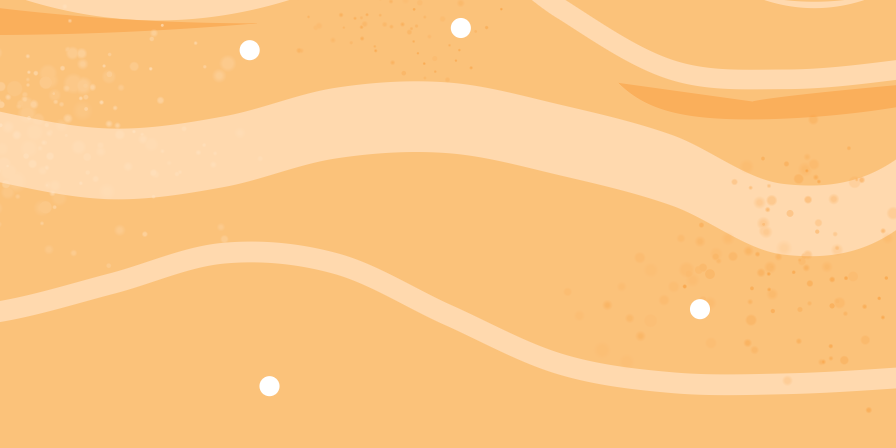
Write a Shadertoy shader that draws this background.

```glsl
// Flat sandy dunes: pale wavy bands and orange slivers on a warm ground,
// with clouds of soft speckles and four white discs. Bands follow smooth
// splines; speckles are hashed positions gathered around cluster centres.

const float HEIGHT = 384.0;  // design units over the canvas height, y down
const float STEP = 96.0;     // spacing of the spline knots

const vec3 SAND   = vec3(0.984, 0.760, 0.480);
const vec3 PALE   = vec3(1.000, 0.851, 0.682);
const vec3 CREAM  = vec3(1.000, 0.895, 0.770);
const vec3 ORANGE = vec3(0.982, 0.685, 0.358);
const vec3 AMBER  = vec3(0.975, 0.610, 0.220);

float hash(float n) {
    n = fract(n * 0.1031);
    n *= n + 33.33;
    return fract(n * (n + n));
}

// Coverage of a shape with signed distance d, softened over width w
float fill(float d, float w) {
    return clamp(0.5 - d / w, 0.0, 1.0);
}

// Spline through evenly spaced knots, the first one at x = -STEP.
// Returns the height and the stretch of a vertical cut due to the slope.
vec2 wave(float x, float knots[11]) {
    float u = clamp(x / STEP, 0.0, 7.999);
    int i = int(u);
    float t = u - float(i);
    float a = knots[i], b = knots[i + 1], c = knots[i + 2], d = knots[i + 3];
    float k1 = 0.5 * (c - a);
    float k2 = a - 2.5 * b + 2.0 * c - 0.5 * d;
    float k3 = 0.5 * (d - a) + 1.5 * (b - c);
    float slope = (k1 + t * (2.0 * k2 + 3.0 * t * k3)) / STEP;
    return vec2(b + t * (k1 + t * (k2 + t * k3)), sqrt(1.0 + slope * slope));
}

// Band of given vertical half width around a wave
float band(float y, vec2 w, float halfWidth, float px) {
    return fill((abs(y - w.x) - halfWidth) / w.y, px);
}

// Shallow bowl hanging from the upper border
float bowl(vec2 p, float centre, float halfWidth, float depth, float px) {
    float u = (p.x - centre) / halfWidth;
    return fill(p.y - depth * (1.0 - u * u), px);
}

// Area between an upper and a lower edge
float sliver(float y, float upper, float lower, float px) {
    return fill(max(upper - y, y - lower), px);
}

// Cloud of dots, dense at the centre; larger dots are softer and fainter
float speckles(vec2 p, vec2 centre, vec2 spread, int count,
               float minR, float maxR, float seed, float px) {
    float cover = 0.0;
    for (int i = 0; i < count; i++) {
        float n = seed + float(i) * 7.0;
        vec2 offset = vec2(hash(n) + hash(n + 1.0), hash(n + 2.0) + hash(n + 3.0)) - 1.0;
        float size = hash(n + 4.0);
        float r = mix(minR, maxR, size * size);
        float soft = px + r * 0.9 * hash(n + 5.0);
        float alpha = mix(0.75, 0.2, size) * (0.4 + 0.6 * hash(n + 6.0));
        float d = length(p - centre - offset * spread) - r;
        cover = max(cover, alpha * fill(d, soft));
    }
    return cover;
}

float disc(vec2 p, vec2 centre, float px) {
    return fill(length(p - centre) - 8.6, px);
}

void mainImage(out vec4 fragColor, in vec2 fragCoord) {
    float px = HEIGHT / iResolution.y;
    vec2 p = fragCoord * px;
    p.y = HEIGHT - p.y;

    // Pale bands
    vec2 broad = wave(p.x, float[11](100., 126., 140.5, 130., 105.5, 101., 120., 146., 188., 167., 55.));
    vec2 lower = wave(p.x, float[11](276., 267., 243., 217., 226., 270., 312., 328., 329., 324., 316.));
    vec2 upper = wave(p.x, float[11](-62., -62., -62., -62., -62., -62., 7., 60., 68., 60., 44.));
    float pale = band(p.y, broad, 30.3, px);
    pale = max(pale, band(p.y, lower, 8.9 * lower.y, px));
    pale = max(pale, band(p.y, upper, 8.4 * upper.y, px));

    // Pale bowls on the upper border, the right one hollow
    pale = max(pale, bowl(p, 135.0, 113.0, 17.5, px));
    float rim = bowl(p, 698.0, 43.0, 7.0, px) * (1.0 - bowl(p, 698.0, 26.0, 1.5, px));
    vec3 color = mix(SAND, PALE, max(pale, rim));

    // Orange slivers: left tapering to a tip, right with a notched top
    float s = max(1.0 - p.x / 220.0, 0.0);
    float left = sliver(p.y, 20.0 - 13.0 * s * s, 20.0 + 19.0 * s - 9.0 * s * s, px);
    float u = max(p.x - 530.0, 0.0) / 238.0;
    float notch = p.x < 645.0 ? (645.0 - p.x) * 0.139 : 14.0 * pow((p.x - 645.0) / 123.0, 0.8);
    float right = sliver(p.y, 87.0 - notch, 71.0 + 34.0 * (1.0 - exp(-7.0 * u)) - 13.0 * u * u * u, px);
    color = mix(color, ORANGE, max(left * step(p.x, 220.0), right * step(530.0, p.x)));

    // Speckle clouds
    float light = speckles(p, vec2(75.0, 115.0), vec2(165.0, 120.0), 110, 1.2, 6.5, 11.0, px);
    light = max(light, speckles(p, vec2(35.0, 110.0), vec2(70.0, 75.0), 45, 1.5, 8.0, 1203.0, px));
    color = mix(color, CREAM, light);
    float dark = speckles(p, vec2(338.0, 20.0), vec2(105.0, 62.0), 65, 0.9, 2.6, 2311.0, px);
    dark = max(dark, speckles(p, vec2(685.0, 225.0), vec2(105.0, 140.0), 90, 1.3, 5.0, 3407.0, px));
    dark = max(dark, 0.45 * speckles(p, vec2(570.0, 245.0), vec2(85.0, 75.0), 25, 3.0, 7.0, 4519.0, px));
    color = mix(color, AMBER, dark);

    // White discs
    float white = max(disc(p, vec2(214.0, 43.0), px), disc(p, vec2(395.0, 24.0), px));
    white = max(white, max(disc(p, vec2(600.0, 265.0), px), disc(p, vec2(231.0, 331.0), px)));
    fragColor = vec4(mix(color, vec3(1.0), white), 1.0);
}
```
